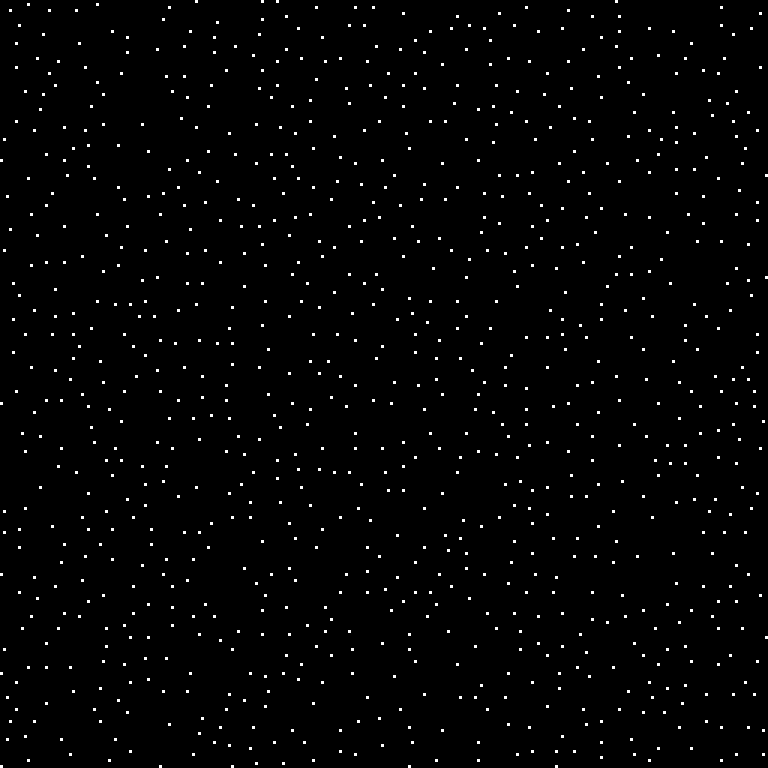
A WebGL 1 fragment shader for this texture:

```glsl
precision highp float;

// Evenly scattered small white squares on black, like blue noise.
// Every cell of a fine grid gets a random rank; a cell is lit only when
// its rank is the highest within a small, nearly round neighbourhood.

uniform vec2 u_resolution;

const vec3 BACKGROUND = vec3(0.0);
const vec3 DOT_COLOR = vec3(1.0);
const float CELLS = 256.0;                 // grid cells along the canvas height
const float SPACING = 4.5;                 // cleared radius around a dot, in cells
const vec2 STRETCH = vec2(1.0, 1.015);     // slight flattening of that radius
const int REACH = 4;                       // whole cells inside the radius
const vec2 SEED = vec2(37.0, 91.0);

// Random rank of a cell, 0 to 1
float cellRank(vec2 cell) {
  vec3 p = fract((cell + SEED).xyx * 0.1031);
  p += dot(p, p.yzx + 33.33);
  return fract((p.x + p.y) * p.z);
}

// 1 when the cell outranks all cells within the spacing radius
float dotAt(vec2 cell) {
  float rank = cellRank(cell);
  for (int y = -REACH; y <= REACH; y++) {
    for (int x = -REACH; x <= REACH; x++) {
      vec2 offset = vec2(float(x), float(y));
      bool isSelf = x == 0 && y == 0;
      if (!isSelf && length(offset * STRETCH) < SPACING
          && cellRank(cell + offset) >= rank) return 0.0;
    }
  }
  return 1.0;
}

void main() {
  // Footprint of this pixel in cell units
  float cellsPerPixel = CELLS / u_resolution.y;
  vec2 low = (gl_FragCoord.xy - 0.5) * cellsPerPixel;
  vec2 high = low + cellsPerPixel;

  // Sum the lit area over the cells it touches, for smooth edges at any size
  float coverage = 0.0;
  for (int y = 0; y <= 2; y++) {
    for (int x = 0; x <= 2; x++) {
      vec2 cell = floor(low) + vec2(float(x), float(y));
      vec2 overlap = max(min(high, cell + 1.0) - max(low, cell), 0.0) / cellsPerPixel;
      float share = overlap.x * overlap.y;
      if (share > 0.001) coverage += share * dotAt(cell);
    }
  }

  gl_FragColor = vec4(mix(BACKGROUND, DOT_COLOR, min(coverage, 1.0)), 1.0);
}
```
